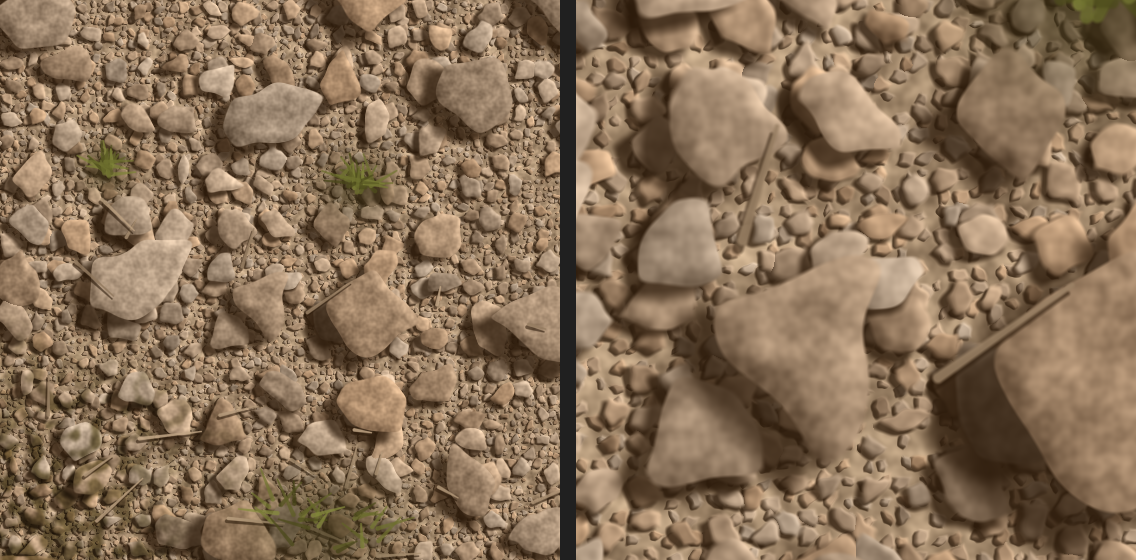
Left, the full canvas; right, a detail of the centre.
This texture is drawn by a three.js fragment shader. Its source:

```glsl
varying vec2 vUv;

float hash(vec2 p) {
  vec3 q = fract(p.xyx * 0.1031);
  q += dot(q, q.yzx + 33.33);
  return fract((q.x + q.y) * q.z);
}

float cornerSlope(vec2 corner, vec2 offset) {
  float angle = 6.2832 * hash(corner + 71.0);
  return dot(vec2(cos(angle), sin(angle)), offset);
}

float gradientNoise(vec2 p) {
  vec2 i = floor(p), f = p - i;
  vec2 u = f * f * f * (f * (f * 6.0 - 15.0) + 10.0);
  vec2 e = vec2(1.0, 0.0);
  return mix(mix(cornerSlope(i, f), cornerSlope(i + e, f - e), u.x),
             mix(cornerSlope(i + e.yx, f - e.yx), cornerSlope(i + 1.0, f - 1.0), u.x), u.y);
}

vec3 earth(float tone) {
  return mix(vec3(0.2, 0.13, 0.065), vec3(0.78, 0.67, 0.54), tone);
}

// Rounded random polygon: xy is the outward facet normal, z the distance
vec3 stone(vec2 q, vec2 id) {
  float turn = 6.2832 * hash(id + 5.0), c = cos(turn), s = sin(turn);
  mat2 spin = mat2(c, s, -s, c);
  q = spin * q * vec2(1.0, mix(1.0, 1.7, hash(id + 9.0)));
  vec2 normal = vec2(0.0);
  float total = 0.0;
  for (int i = 0; i < 6; i++) {
    float k = float(i);
    float angle = 1.0472 * (k + 0.75 * hash(id + 13.0 * k + 3.0));
    vec2 side = vec2(cos(angle), sin(angle));
    float weight = exp(13.0 * (dot(q, side) - mix(0.55, 0.95, hash(id + 19.0 * k + 7.0))));
    normal += side * weight;
    total += weight;
  }
  return vec3((normal / total) * spin, log(total) / 13.0);
}

// One size of scattered stones with their shadows
void stoneLayer(vec2 uv, float scale, float density, float mottle, inout vec3 color) {
  vec2 p = uv * scale;
  p += 0.1 * vec2(gradientNoise(p * 2.5), gradientNoise(p * 2.5 + 40.0));
  vec2 cell = floor(p), nearestId = cell;
  vec3 nearest = vec3(0.0, 0.0, 1.0);
  float shadow = 0.0;
  for (int y = -1; y <= 1; y++) {
    for (int x = -1; x <= 1; x++) {
      vec2 place = cell + vec2(float(x), float(y));
      vec2 id = place + floor(scale * 13.0);
      if (hash(id) > density) continue;
      vec2 center = place + 0.25 + 0.5 * vec2(hash(id + 31.0), hash(id + 57.0));
      float size = mix(0.32, 0.62, hash(id + 83.0));
      vec2 q = (p - center) / size;
      if (dot(q, q) > 2.6) continue;
      vec3 body = stone(q, id);
      float shadowEdge = stone(q + vec2(0.3, 0.2), id).z;
      shadow = max(shadow, 1.0 - smoothstep(-0.1, 0.2, shadowEdge));
      body.z *= size;
      if (body.z < nearest.z) {
        nearest = body;
        nearestId = id;
      }
    }
  }
  color = mix(color, earth(-0.05), 0.75 * shadow);
  float bevel = smoothstep(-0.2, 0.0, nearest.z);
  float tone = 0.64 + 0.36 * hash(nearestId + 101.0) + mottle;
  tone += 0.34 * bevel * dot(nearest.xy, vec2(0.75, 0.66));
  vec3 tint = mix(vec3(1.03, 0.98, 0.95), vec3(0.96, 0.99, 1.06), hash(nearestId + 127.0));
  float cover = 1.0 - smoothstep(-0.0018, 0.0018, nearest.z / scale);
  color = mix(color, earth(tone) * tint, cover);
}

// Tapered stroke coverage from a to b
float blade(vec2 p, vec2 a, vec2 b, float width) {
  vec2 ab = b - a;
  float t = clamp(dot(p - a, ab) / dot(ab, ab), 0.0, 1.0);
  float edge = length(p - a - ab * t) - width * (1.0 - 0.7 * t);
  return 1.0 - smoothstep(-0.001, 0.0018, edge);
}

void tuft(vec2 p, vec2 root, vec2 spread, float reach, inout vec3 color) {
  vec2 offset = (p - root) / (spread + reach);
  color = mix(color, vec3(0.2, 0.17, 0.07), 0.65 * exp(-2.0 * dot(offset, offset)));
  for (int i = 0; i < 26; i++) {
    vec2 id = vec2(float(i) * 3.0, floor(root.x * 100.0));
    vec2 start = root + spread * (vec2(hash(id), hash(id + 11.0)) * 2.0 - 1.0);
    float angle = 3.4 * hash(id + 23.0) - 0.2;
    vec2 tip = start + reach * mix(0.4, 1.0, hash(id + 37.0)) * vec2(cos(angle), sin(angle));
    vec3 leaf = mix(vec3(0.27, 0.26, 0.09), vec3(0.53, 0.55, 0.24), hash(id + 41.0));
    color = mix(color, leaf, 0.75 * blade(p, start, tip, 0.0035));
  }
}

void main() {
  vec2 uv = vUv;
  float broad = gradientNoise(uv * 6.0);
  float mottle = 0.22 * gradientNoise(uv * 28.0) + 0.22 * gradientNoise(uv * 75.0)
               + 0.14 * gradientNoise(uv * 160.0);

  // Soil, then stones from grit to rocks
  vec3 color = earth(0.78 + 0.2 * broad + 1.5 * mottle);
  float scale = 88.0;
  for (int i = 0; i < 5; i++) {
    stoneLayer(uv, scale, 0.92 - 0.13 * float(i), mottle, color);
    scale *= 0.5;
  }

  // Damp, mossy soil in the lower left
  float damp = 1.0 - smoothstep(0.1, 0.42, length(uv - vec2(0.06, 0.08)) + 0.2 * broad);
  float clump = smoothstep(-0.25, 0.3, gradientNoise(uv * 38.0) + 0.4 * broad);
  color = mix(color, color * vec3(0.55, 0.53, 0.4), damp * clump);

  // Dry straw
  for (int i = 0; i < 22; i++) {
    vec2 id = vec2(float(i) * 7.0, 211.0);
    vec2 start = vec2(hash(id), 0.65 * hash(id + 17.0));
    float angle = 2.4 * hash(id + 29.0) - 0.8;
    vec2 tip = start + mix(0.03, 0.13, hash(id + 43.0)) * vec2(cos(angle), sin(angle));
    color = mix(color, earth(-0.05), 0.6 * blade(uv + vec2(0.003, 0.005), start, tip, 0.003));
    color = mix(color, earth(0.6 + 0.4 * hash(id + 61.0)), 0.85 * blade(uv, start, tip, 0.0028));
  }

  // Green plants
  tuft(uv, vec2(0.58, 0.06), vec2(0.1, 0.05), 0.07, color);
  tuft(uv, vec2(0.64, 0.67), vec2(0.03, 0.015), 0.06, color);
  tuft(uv, vec2(0.19, 0.7), vec2(0.01, 0.015), 0.05, color);

  gl_FragColor = vec4(clamp(color, 0.0, 1.0), 1.0);
}
```
